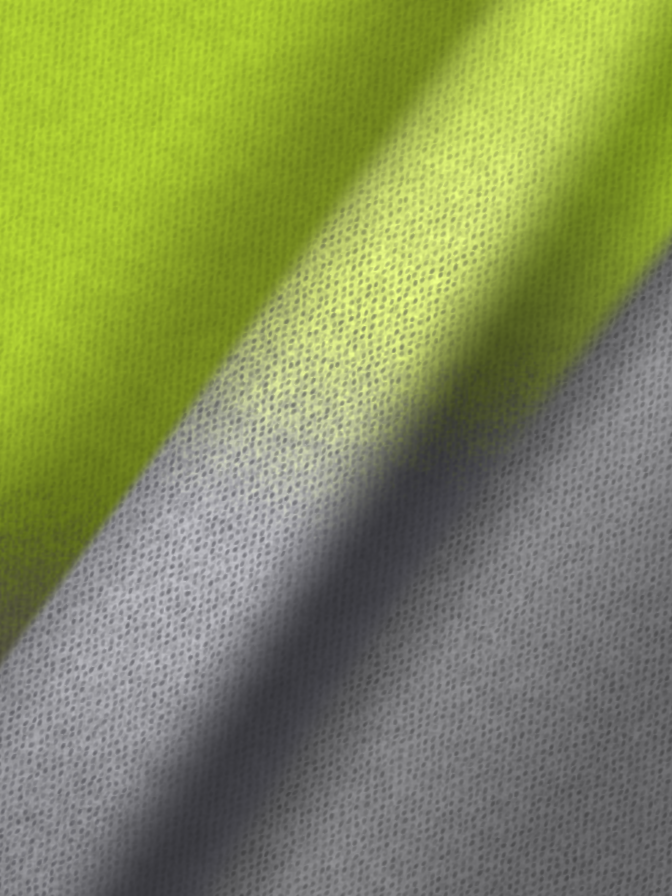
Give the GLSL for this texture, as a Shadertoy shader.

```glsl
// Draped knit cloth in diagonal folds, dyed from lime green down to grey.
#define STITCH vec2(0.0088, 0.0094)
#define KNIT_DEPTH 0.42
#define FIBRE_DEPTH 0.20
#define LIME vec3(0.66, 0.78, 0.19)
#define OLIVE vec3(0.45, 0.53, 0.12)
#define PALE_LIME vec3(0.79, 0.85, 0.45)
#define DEEP_OLIVE vec3(0.27, 0.30, 0.13)
#define SILVER vec3(0.64, 0.64, 0.66)
#define CHARCOAL vec3(0.23, 0.23, 0.25)
#define GREY vec3(0.50, 0.50, 0.51)

float hash(vec2 p) {
    return fract(sin(dot(p, vec2(127.1, 311.7))) * 43758.5453);
}

float noise(vec2 p) {
    vec2 cell = floor(p), f = fract(p);
    f = f * f * (3.0 - 2.0 * f);
    float low = mix(hash(cell), hash(cell + vec2(1, 0)), f.x);
    float high = mix(hash(cell + vec2(0, 1)), hash(cell + vec2(1, 1)), f.x);
    return mix(low, high, f.y);
}

// Dark gaps between staggered stitches, 0 to 1.
float stitchGaps(vec2 p) {
    p += 0.003 * (vec2(noise(p * 65.0), noise(p * 65.0 + 37.0)) - 0.5);
    vec2 q = vec2(p.x - 0.08 * p.y, p.y + 0.12 * p.x) / STITCH;
    q.y += 0.5 * mod(floor(q.x), 2.0);
    vec2 cell = floor(q), f = fract(q) - 0.5;
    f += 0.3 * (vec2(hash(cell), hash(cell + 19.0)) - 0.5);
    f.x -= 0.35 * f.y;
    float gap = 1.0 - smoothstep(0.10, 0.48, length(f * vec2(1.15, 0.85)));
    return gap * mix(0.45, 1.0, hash(cell + 7.0));
}

// Blend from grey to green about a given height.
float dye(float y, float middle, float spread) {
    return smoothstep(middle - spread, middle + spread, y);
}

void mainImage(out vec4 fragColor, in vec2 fragCoord) {
    vec2 p = fragCoord / iResolution.y;
    float x = p.x, y = p.y;

    // Signed horizontal distances from the fold lines
    float leftShade = x - (0.743 * y - 0.365);
    float ridgeEdge = x - (0.737 * y - 0.190);
    float shadowEdge = x - (0.650 * y + 0.100);
    float rightEdge = x - (0.710 * y + 0.228 - 0.02 * sin(y * 4.3));

    float fibre = noise(p * vec2(330.0, 210.0)) * 0.6
                + noise(p.yx * vec2(390.0, 170.0) + 11.0) * 0.4 - 0.5;
    float mottle = noise(p * vec2(45.0, 60.0)) - 0.5;
    float dyeY = y + 0.09 * fibre + 0.025 * mottle;

    // Smooth panel at the upper left
    vec3 leftGreen = mix(LIME, OLIVE, smoothstep(-0.10, 0.12, leftShade));
    leftGreen *= mix(0.80, 1.0, smoothstep(0.36, 0.58, y));
    vec3 leftPanel = mix(vec3(0.32, 0.32, 0.24), leftGreen, dye(dyeY, 0.36, 0.10));

    // Bright ridge through the centre
    float across = ridgeEdge / (ridgeEdge - shadowEdge);
    float ridgeLight = mix(0.78, 1.0, smoothstep(-0.05, 0.38, across));
    ridgeLight *= mix(0.77, 1.0, smoothstep(0.0, 0.38, y));
    vec3 ridgeGreen = mix(PALE_LIME, vec3(0.74, 0.84, 0.30), smoothstep(0.72, 1.0, y));
    float ridgeDye = dye(dyeY, 0.60 - 0.40 * (x - 0.22), 0.17);
    vec3 ridge = mix(SILVER, ridgeGreen, ridgeDye) * ridgeLight;

    // Valley in shadow, with a little light returning on its far side
    vec3 valleyGreen = mix(DEEP_OLIVE, vec3(0.47, 0.57, 0.12), smoothstep(0.52, 0.88, y));
    vec3 valley = mix(CHARCOAL, valleyGreen, dye(dyeY, 0.53, 0.08));
    valley *= 1.0 + 0.38 * smoothstep(0.06, 0.18, shadowEdge);

    // Grey fold at the lower right
    float rightLight = mix(0.66, 1.05, smoothstep(-0.01, 0.11, rightEdge));
    rightLight *= mix(1.0, 0.79, smoothstep(0.12, 0.36, rightEdge));
    rightLight *= 0.92 + 0.30 * y * y;
    vec3 rightFold = mix(GREY, LIME * 0.8, dye(dyeY, 0.79, 0.07)) * rightLight;

    // Join the folds from left to right
    float edgeBlur = mix(0.010, 0.024, smoothstep(0.4, 1.0, y));
    float onRidge = smoothstep(-edgeBlur, edgeBlur, ridgeEdge);
    float inValley = smoothstep(-0.065, 0.060, shadowEdge);
    float onRight = smoothstep(-0.022, 0.022, rightEdge);
    vec3 colour = mix(leftPanel, ridge, onRidge);
    colour = mix(colour, valley, inValley);
    colour = mix(colour, rightFold, onRight);

    // Knit is crisp on the raised folds and soft elsewhere
    float ridgeFocus = onRidge * (1.0 - inValley) * mix(1.0, 0.30, smoothstep(0.62, 0.95, y));
    float focus = max(0.22, max(ridgeFocus, 0.68 * onRight));
    float gaps = stitchGaps(p);
    vec3 gapColour = mix(colour * 0.45, vec3(0.34, 0.34, 0.38), 0.55 * ridgeFocus);
    colour = mix(colour, gapColour, KNIT_DEPTH * focus * gaps * 1.5);
    colour *= 1.0 + 0.09 * focus + FIBRE_DEPTH * (0.35 + focus) * fibre;

    // Faint vertical ribs and uneven yarn
    float rib = cos(6.28318 * (x - 0.08 * y) / STITCH.x);
    colour *= 1.0 + 0.025 * rib * (1.0 - focus) + 0.05 * mottle;

    fragColor = vec4(clamp(colour, 0.0, 1.0), 1.0);
}
```
